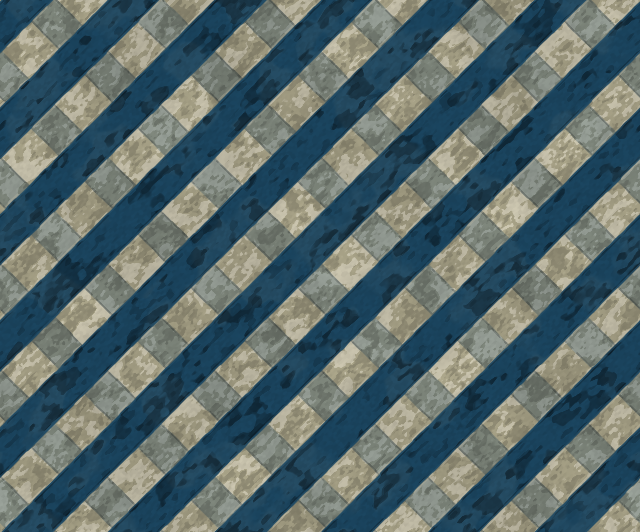
Give the GLSL for this pattern, as a Shadertoy shader.

```glsl
// Diagonal blue stripes over bands of alternating tan and grey worn tiles.
#define REPEATS vec2(6.0, 5.0)
#define STRIPE_CENTER 0.255
#define STRIPE_HALF 0.243
#define TAN_CENTER 0.81
#define TAN_HALF 0.272
#define EDGE_WOBBLE 0.012
#define BLUE vec3(0.10, 0.26, 0.36)
#define BLUE_FADED vec3(0.14, 0.29, 0.38)
#define TAN vec3(0.62, 0.60, 0.50)
#define TAN_WORN vec3(0.73, 0.71, 0.63)
#define GREY vec3(0.47, 0.50, 0.46)
#define GREY_WORN vec3(0.55, 0.58, 0.55)

// Hash of a diagonal lattice node, wrapped to the canvas.
float latticeHash(vec2 id, vec2 k, float salt) {
    vec2 s = vec2(id.x * k.y + id.y * k.x, id.y * k.x - id.x * k.y);
    vec2 w = floor(mod(s + 0.5, 2.0 * REPEATS * k.x * k.y));
    vec3 q = fract(vec3(w.xy, w.x + salt * 17.0) * vec3(0.1031, 0.1030, 0.0973));
    q += dot(q, q.yzx + 33.33 + salt);
    return fract((q.x + q.y) * q.z);
}

// Smooth cellular noise: random values blended around jittered points.
float cellNoise(vec2 diag, vec2 k, float salt) {
    vec2 q = diag * k;
    vec2 base = floor(q);
    float sum = 0.0;
    float total = 0.0;
    for (int y = -1; y <= 1; y++) {
        for (int x = -1; x <= 1; x++) {
            vec2 id = base + vec2(x, y);
            vec2 jitter = vec2(latticeHash(id, k, salt + 1.0), latticeHash(id, k, salt + 2.0));
            vec2 d = id + 0.15 + 0.7 * jitter - q;
            float weight = exp(-7.0 * dot(d, d));
            sum += weight * latticeHash(id, k, salt);
            total += weight;
        }
    }
    return sum / total;
}

// Signed distance to a repeated band along one diagonal axis.
float band(float x, float center, float halfWidth) {
    return abs(fract(x - center + 0.5) - 0.5) - halfWidth;
}

float fill(float d, float soft) {
    return 1.0 - smoothstep(-soft, soft, d);
}

float line(float d, float halfWidth, float soft) {
    return 1.0 - smoothstep(halfWidth, halfWidth + soft, abs(d));
}

void mainImage(out vec4 fragColor, in vec2 fragCoord) {
    vec2 p = fragCoord / iResolution.xy * REPEATS;
    vec2 diag = vec2(p.x - p.y, p.x + p.y);
    float soft = 1.1 * REPEATS.y / iResolution.y;

    // Layers of wear, stretched along the stripes
    float broad = cellNoise(diag, vec2(2.0, 2.0), 1.0);
    float patchy = cellNoise(diag, vec2(6.0, 4.0), 5.0);
    float streak = cellNoise(diag, vec2(17.0, 8.0), 9.0);
    float grit = cellNoise(diag, vec2(31.0, 20.0), 13.0);
    float wear = 0.45 * patchy + 0.35 * streak + 0.20 * grit;

    vec2 rough = diag + EDGE_WOBBLE * (vec2(streak, patchy) - 0.5);
    float stripe = band(rough.x, STRIPE_CENTER, STRIPE_HALF);
    float tanTile = band(rough.y, TAN_CENTER, TAN_HALF);

    // Tiles, each with its own tone and amount of wear
    float isTan = fill(tanTile, soft);
    float tileShift = tanTile < 0.0 ? TAN_CENTER - 0.5 : TAN_CENTER;
    vec2 tileId = floor(rough - vec2(STRIPE_CENTER, tileShift));
    float tone = latticeHash(tileId, vec2(1.0), tanTile < 0.0 ? 21.0 : 25.0) - 0.5;
    float flakes = smoothstep(0.54, 0.61, wear + 0.10 * tone);
    vec3 tile = mix(mix(GREY, TAN, isTan), mix(GREY_WORN, TAN_WORN, isTan), flakes);
    tile *= 1.0 + 0.06 * tone + 0.10 * (broad - 0.5) + 0.08 * (grit - 0.5);
    tile *= 1.0 - 0.13 * smoothstep(0.43, 0.33, wear);

    // Dark seams beside the grey tiles, pale rims beside the stripes
    float seam = line(tanTile - 0.014, 0.007, soft) * smoothstep(0.15, 0.55, streak);
    tile *= 1.0 - 0.20 * seam;
    float rim = line(stripe - 0.014, 0.008, soft) * smoothstep(0.25, 0.60, streak);
    tile = mix(tile, TAN_WORN, rim * mix(0.35, 0.70, isTan));

    // Blue paint with faded areas, ink blots and scratches
    float faded = smoothstep(0.46, 0.66, 0.6 * broad + 0.4 * patchy);
    vec3 paint = mix(BLUE, BLUE_FADED, faded);
    float blot = smoothstep(0.62, 0.72, 0.65 * patchy + 0.35 * streak);
    paint *= 1.0 - 0.28 * blot;
    paint *= 1.0 + 0.10 * (grit - 0.5);
    paint *= 1.0 - 0.16 * smoothstep(0.74, 0.86, streak);
    float groove = line(stripe + 0.030, 0.005, soft) * smoothstep(0.20, 0.50, streak);
    paint *= 1.0 - 0.22 * groove;
    paint = mix(paint, BLUE_FADED * 1.1, 0.5 * line(stripe + 0.010, 0.006, soft));

    fragColor = vec4(mix(tile, paint, fill(stripe, soft)), 1.0);
}
```
